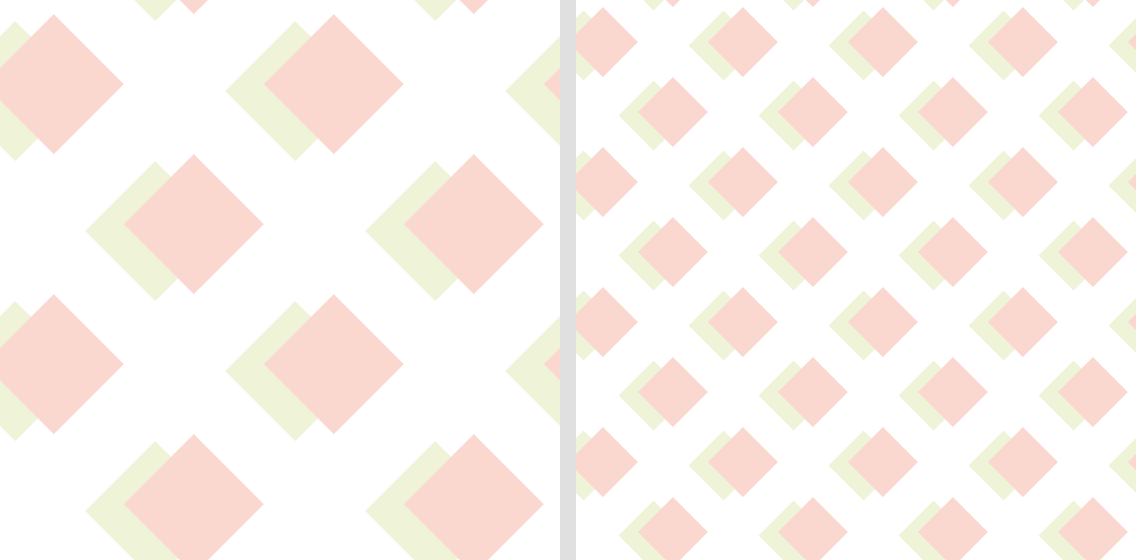
Left, the tile; right, the same tile 2 across and 2 down.
A WebGL 2 fragment shader for this pattern:

```glsl
#version 300 es
precision highp float;

uniform vec2 u_resolution;
out vec4 fragColor;

const float REPEATS = 2.0;                        // cells across and down
const float HALF_DIAGONAL = 0.25;                 // diamond size, in cells
const vec2 FRONT_CENTER = vec2(0.192, 0.1995) + vec2(0.0, 0.5);
const vec2 SHADOW_OFFSET = vec2(-0.1375, -0.0247);
const float EDGE_SOFTNESS = 0.75;                 // half width of edge blend, in pixels

const vec3 BACKGROUND = vec3(1.0);
const vec3 SHADOW_GREEN = vec3(0.937, 0.955, 0.850);
const vec3 FRONT_PINK = vec3(0.980, 0.847, 0.816);

// Signed distance to a diamond repeated once per unit cell
float diamondGrid(vec2 p) {
    vec2 q = abs(fract(p + 0.5) - 0.5);
    return (q.x + q.y - HALF_DIAGONAL) * inversesqrt(2.0);
}

// Two grids, the second shifted by half a cell both ways
float staggeredDiamonds(vec2 p) {
    return min(diamondGrid(p), diamondGrid(p + 0.5));
}

float coverage(float dist, float blend) {
    return 1.0 - smoothstep(-blend, blend, dist);
}

void main() {
    vec2 cell = gl_FragCoord.xy / u_resolution * REPEATS;
    float blend = EDGE_SOFTNESS * REPEATS / min(u_resolution.x, u_resolution.y);
    vec2 p = cell - FRONT_CENTER;

    // Green diamonds lie behind the pink ones
    vec3 color = BACKGROUND;
    color = mix(color, SHADOW_GREEN, coverage(staggeredDiamonds(p - SHADOW_OFFSET), blend));
    color = mix(color, FRONT_PINK, coverage(staggeredDiamonds(p), blend));

    fragColor = vec4(color, 1.0);
}
```
